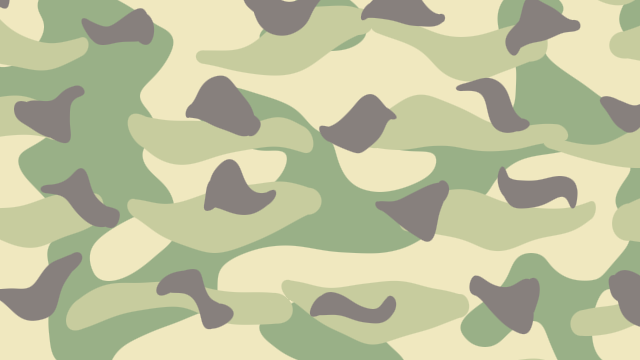
A Shadertoy shader for this pattern:

```glsl
const vec3 CREAM = vec3(0.94, 0.91, 0.75);
const vec3 GREEN = vec3(0.60, 0.69, 0.53);
const vec3 OLIVE = vec3(0.78, 0.80, 0.62);
const vec3 TAUPE = vec3(0.53, 0.50, 0.49);

// Lengths are fractions of the canvas height
const vec2 GREEN_FREQ = vec2(3.1, 4.6);
const float GREEN_LEVEL = 0.03;
const float GREEN_WARP = 0.09;

const vec2 OLIVE_CELL = vec2(0.66, 0.25);
const vec2 OLIVE_SIZE = vec2(0.25, 0.060);   // half length, half thickness
const float OLIVE_BEND = 0.032;
const float OLIVE_TILT = 0.15;

const vec2 TAUPE_CELL = vec2(0.42, 0.265);
const vec2 TAUPE_SIZE = vec2(0.088, 0.047);
const float TAUPE_BEND = 0.028;
const float TAUPE_TILT = 0.4;

const float TAU = 6.28319;

vec2 hash2(vec2 p) {
    return fract(sin(vec2(dot(p, vec2(127.1, 311.7)),
                          dot(p, vec2(269.5, 183.3)))) * 43758.545);
}

float cornerSlope(vec2 cell, vec2 offset) {
    float angle = TAU * hash2(cell).x;
    return dot(vec2(cos(angle), sin(angle)), offset);
}

// Gradient noise, roughly -0.7 to 0.7
float noise(vec2 p) {
    vec2 i = floor(p), f = fract(p);
    vec2 u = f * f * f * (f * (f * 6.0 - 15.0) + 10.0);
    vec2 e = vec2(1.0, 0.0);
    return mix(mix(cornerSlope(i, f), cornerSlope(i + e.xy, f - e.xy), u.x),
               mix(cornerSlope(i + e.yx, f - e.yx), cornerSlope(i + 1.0, f - 1.0), u.x), u.y);
}

vec2 warp(vec2 p, float freq, float amount) {
    return p + amount * vec2(noise(p * freq + 7.3), noise(p * freq + 41.9));
}

// Bent, uneven stroke lying along the x axis
float strokeDistance(vec2 p, vec2 size, float bend, vec2 phase) {
    float t = p.x / size.x;
    float along = clamp(t, -1.0, 1.0);
    p.y -= bend * sin(2.4 * t + TAU * phase.x);
    float swell = 1.0 + 0.4 * sin(2.2 * along + TAU * phase.y);
    float radius = size.y * swell * (1.0 - 0.45 * along * along);
    return length(vec2(max(abs(p.x) - size.x, 0.0), p.y)) - radius;
}

// One stroke per cell, each row shifted sideways at random
float scatteredStrokes(vec2 p, vec2 cell, vec2 size, float bend, float tilt, float seed) {
    float nearest = 1.0;
    float baseRow = floor(p.y / cell.y);
    for (int j = -1; j <= 1; j++) {
        float row = baseRow + float(j);
        float shift = cell.x * (0.5 * row + 0.4 * hash2(vec2(row, seed)).x);
        float baseColumn = floor((p.x - shift) / cell.x);
        for (int i = -1; i <= 1; i++) {
            vec2 id = vec2(baseColumn + float(i), row);
            vec2 place = hash2(id + seed) - 0.5;
            vec2 shape = hash2(id + seed + 19.7);
            vec2 phase = hash2(id + seed + 53.1);
            vec2 q = p - (id + 0.5 + 0.3 * place) * cell - vec2(shift, 0.0);
            float a = tilt * (2.0 * shape.x - 1.0);
            q = mat2(cos(a), -sin(a), sin(a), cos(a)) * q;
            vec2 strokeSize = size * vec2(0.8 + 0.4 * shape.y, 1.15 - 0.3 * shape.y);
            nearest = min(nearest, strokeDistance(q, strokeSize, bend, phase));
        }
    }
    return nearest;
}

// Coverage of the region where d is negative, about one pixel soft
float fill(float d) {
    return clamp(0.5 - d / max(fwidth(d), 1e-5), 0.0, 1.0);
}

void mainImage(out vec4 fragColor, in vec2 fragCoord) {
    vec2 p = fragCoord / iResolution.y;

    // Branching ground patches
    float green = GREEN_LEVEL - noise(warp(p, 3.2, GREEN_WARP) * GREEN_FREQ + 3.7);

    // Long level bands
    float olive = scatteredStrokes(warp(p, 5.0, 0.04), OLIVE_CELL, OLIVE_SIZE,
                                   OLIVE_BEND, OLIVE_TILT, 11.0);

    // Short lumpy spots on top
    float taupe = scatteredStrokes(warp(p + 5.0, 7.0, 0.05), TAUPE_CELL, TAUPE_SIZE,
                                   TAUPE_BEND, TAUPE_TILT, 37.0);

    vec3 color = mix(CREAM, GREEN, fill(green));
    color = mix(color, OLIVE, fill(olive));
    color = mix(color, TAUPE, fill(taupe));
    fragColor = vec4(color, 1.0);
}
```
